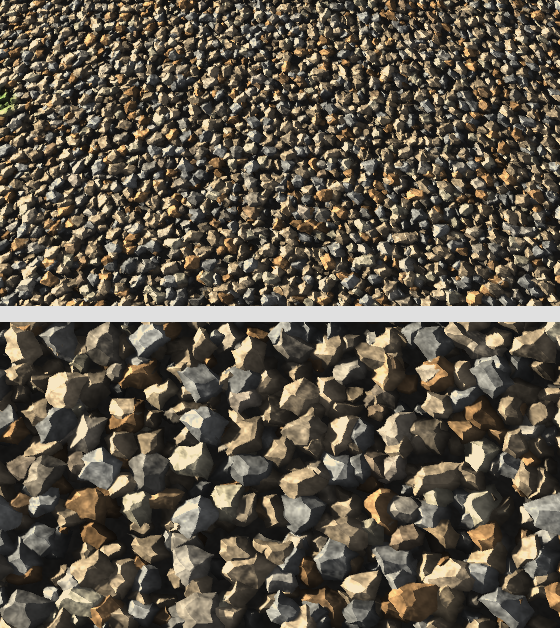
Top, the full canvas; bottom, a detail of the centre.
Reproduce this texture procedurally as a WebGL 1 fragment shader.

```glsl
precision highp float;
// Sunlit bed of angular gravel receding gently from the viewer.
// Each stone is a height field cut by random planes; three sizes are piled up,
// lit by a low sun from the left and shadowed by marching towards it.
uniform vec2 u_resolution;

const float STONES_ACROSS = 27.0;
const float RECESSION = 0.38;
const vec3 SUN = vec3(-0.86, 0.34, 0.38);
const vec3 SUN_COLOR = vec3(1.30, 1.32, 1.28);
const vec3 SKY_COLOR = vec3(0.40, 0.43, 0.48);
const vec3 TAN = vec3(0.70, 0.59, 0.45);
const vec3 GREY = vec3(0.57, 0.54, 0.49);
const vec3 OCHRE = vec3(0.68, 0.50, 0.32);
const vec3 CREAM = vec3(0.80, 0.72, 0.57);
const vec3 LEAF = vec3(0.42, 0.55, 0.25);

vec2 hash2(vec2 p) {
  vec3 q = fract(p.xyx * vec3(0.1031, 0.1030, 0.0973));
  q += dot(q, q.yzx + 33.33);
  return fract((q.xx + q.yz) * q.zy);
}

float noise(vec2 p) {
  vec2 i = floor(p), f = fract(p);
  f = f * f * (3.0 - 2.0 * f);
  float low = mix(hash2(i).x, hash2(i + vec2(1.0, 0.0)).x, f.x);
  float high = mix(hash2(i + vec2(0.0, 1.0)).x, hash2(i + 1.0).x, f.x);
  return mix(low, high, f.y);
}

float fbm(vec2 p) {
  return 0.5 * noise(p) + 0.3 * noise(p * 2.1 + 7.0) + 0.2 * noise(p * 4.3 + 19.0);
}

// Height and slope (yz) of one stone: the lowest of its top and side planes.
vec3 stone(vec2 d, vec2 rnd) {
  vec2 tilt = (fract(rnd * 37.7) - 0.5) * 0.9;
  vec3 surface = vec3(0.36 + 0.2 * rnd.y + dot(tilt, d), tilt);
  float axis = rnd.x * 6.2832;
  for (int i = 0; i < 6; i++) {
    float k = float(i);
    float r = fract(rnd.y * 91.7 * (k + 1.0) + rnd.x * 13.1);
    float turn = (k + 0.75 * r) * 1.0472;
    vec2 dir = vec2(cos(axis + turn), sin(axis + turn));
    float reach = mix(0.43, 0.60, fract(r * 7.3)) * (1.0 - 0.34 * abs(sin(turn)));
    float steep = mix(0.75, 3.0, fract(r * 23.9));
    float side = (reach - dot(d, dir)) * steep;
    if (side < surface.x) surface = vec3(side, -dir * steep);
  }
  return surface;
}

// Keeps the higher of the pile so far and one scattered layer: height, slope, id.
vec4 addLayer(vec4 pile, vec2 p, float scale, float lift, float seed) {
  vec2 q = p * scale + seed;
  vec2 base = floor(q);
  for (int j = -1; j <= 1; j++) {
    for (int i = -1; i <= 1; i++) {
      vec2 cell = base + vec2(float(i), float(j));
      vec2 place = hash2(cell + seed);
      vec2 d = q - cell - 0.5 - (place - 0.5) * 0.7;
      if (dot(d, d) < 0.6) {
        vec3 s = stone(d, hash2(cell + seed * 3.0 + 51.0));
        float height = (s.x + 0.32 * place.x) / scale + lift;
        if (s.x > 0.0 && height > pile.x) pile = vec4(height, s.yz, place.y);
      }
    }
  }
  return pile;
}

vec4 gravel(vec2 p) {
  vec4 pile = vec4(0.0, 0.0, 0.0, 0.5);
  pile = addLayer(pile, p, 1.0, 0.14, 113.3);
  pile = addLayer(pile, p, 1.28, 0.12, 241.7);
  return addLayer(pile, p, 1.75, 0.05, 377.1);
}

// Fraction of sunlight reaching a point of the pile.
float sunlight(vec2 p, float height) {
  vec2 heading = normalize(SUN.xy);
  float rise = SUN.z / length(SUN.xy);
  float block = 0.0;
  for (int i = 1; i <= 7; i++) {
    float t = 0.13 * float(i);
    block = max(block, gravel(p + heading * t).x - height - rise * t);
  }
  return 1.0 - smoothstep(0.0, 0.06, block);
}

vec3 stoneColor(float id, float grain) {
  vec3 c = mix(TAN, GREY, smoothstep(0.35, 0.6, id));
  c = mix(c, OCHRE, smoothstep(0.72, 0.8, id));
  c = mix(c, CREAM, smoothstep(0.88, 0.93, id));
  return c * (0.78 + 0.42 * fract(id * 17.3)) * (0.72 + 0.56 * grain);
}

vec3 scene(vec2 pixel) {
  vec2 uv = pixel / u_resolution;
  float depth = 1.0 - RECESSION * uv.y;
  float aspect = u_resolution.y / u_resolution.x;
  vec2 p = vec2((uv.x - 0.5) / depth, -1.12 * aspect * log(depth) / RECESSION);
  p *= STONES_ACROSS;
  p += 0.09 * (vec2(noise(p * 4.5 + 40.0), noise(p * 4.5 + 90.0)) - 0.5);

  vec4 pile = gravel(p);
  float grain = fbm(p * 7.0 + pile.w * 50.0 + 60.0);
  vec3 normal = normalize(vec3(-pile.yz, 1.0));
  float sun = max(dot(normal, normalize(SUN)) + 0.45 * (grain - 0.5), 0.0);
  sun *= sunlight(p, pile.x) * mix(1.08, 0.86, uv.x);
  float open = mix(0.30, 1.0, smoothstep(0.05, 0.72, pile.x));
  float sky = open * (0.72 + 0.32 * normal.z);

  vec3 albedo = stoneColor(pile.w, grain);
  float leafy = 1.0 - smoothstep(0.01, 0.04, length((uv - vec2(0.0, 0.67)) * vec2(1.0, 0.6)));
  albedo = mix(albedo, LEAF, 0.7 * leafy);
  return albedo * (SKY_COLOR * sky + SUN_COLOR * sun);
}

void main() {
  // Two diagonal samples smooth the edges.
  vec3 color = 0.5 * (scene(gl_FragCoord.xy + vec2(-0.25, 0.25))
                    + scene(gl_FragCoord.xy + vec2(0.25, -0.25)));
  gl_FragColor = vec4(min(color, vec3(0.97, 0.90, 0.76)), 1.0);
}
```
